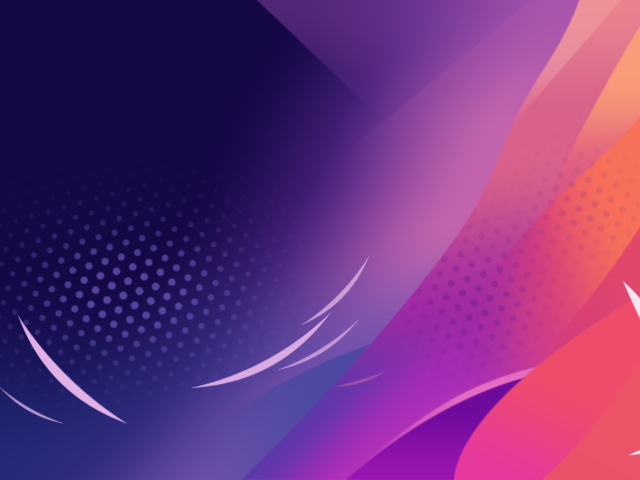
Reproduce this background procedurally as a Shadertoy shader.

```glsl
// Flowing sheets of navy, violet, pink and orange with halftone dots and slim arcs.
// Each sheet is the area on one side of a simple curve, painted back to front
// with smooth gradients; dots are a rotated staggered grid, arcs are thin parabolas.

#define NAVY    vec3(0.08, 0.03, 0.27)
#define BLUE    vec3(0.13, 0.16, 0.47)
#define VIOLET  vec3(0.32, 0.15, 0.53)
#define ORCHID  vec3(0.76, 0.39, 0.68)
#define MAGENTA vec3(0.62, 0.16, 0.64)
#define ROSE    vec3(0.87, 0.27, 0.46)
#define ORANGE  vec3(0.97, 0.44, 0.35)
#define PEACH   vec3(0.99, 0.64, 0.46)
#define PALE    vec3(0.88, 0.69, 0.90)
#define DOT_STEP  0.035
#define DOT_SIZE  0.0078
#define DOT_ANGLE 0.27

// Antialiased coverage of the area where d > 0
float fill(float d) {
    float w = max(fwidth(d), 1e-5);
    return smoothstep(-w, w, d);
}

// Soft elliptical falloff around a centre
float blob(vec2 p, vec2 centre, vec2 radius) {
    vec2 q = (p - centre) / radius;
    return exp(-dot(q, q));
}

// Staggered grid of round dots, scaled by size
float halftone(vec2 p, float size) {
    float c = cos(DOT_ANGLE), s = sin(DOT_ANGLE);
    vec2 g = mat2(c, -s, s, c) * p / vec2(DOT_STEP, DOT_STEP * 0.75);
    g.x += 0.5 * mod(floor(g.y), 2.0);
    vec2 cell = (fract(g) - 0.5) * vec2(DOT_STEP, DOT_STEP * 0.75);
    float aa = 1.2 / iResolution.y, r = DOT_SIZE * size;
    return 1.0 - smoothstep(r - aa, r + aa, length(cell));
}

// Tapered arc from a to b, bowed sideways, widest in the middle
float arc(vec2 p, vec2 a, vec2 b, float bow, float halfWidth) {
    vec2 dir = normalize(b - a), q = p - a;
    float u = dot(q, dir) / length(b - a);
    float v = dot(q, vec2(-dir.y, dir.x));
    float hump = 4.0 * u * (1.0 - u), aa = 1.0 / iResolution.y;
    float d = abs(v - bow * hump) - halfWidth * hump;
    return (1.0 - smoothstep(-aa, aa, d)) * step(0.0, hump);
}

// Dark left field, its pink glow and the faint folds
vec3 leftField(vec2 p, float d) {
    vec3 col = mix(BLUE, NAVY, smoothstep(0.0, 0.45, p.y));
    vec3 haze = mix(vec3(0.20, 0.17, 0.50), VIOLET, smoothstep(0.2, 0.6, p.y));
    vec3 glow = mix(vec3(0.45, 0.32, 0.68), ORCHID, smoothstep(0.25, 0.55, p.y));
    col = mix(col, haze, smoothstep(-0.62, -0.22, d));
    col = mix(col, glow, smoothstep(-0.38, -0.02, d));

    float beam = fill(p.x - 0.535 - 1.05 * (1.0 - p.y)) * smoothstep(0.72, 1.0, p.y);
    col = mix(col, vec3(0.55, 0.27, 0.66), 0.5 * beam);
    float fold = 0.74 + 0.82 * (p.x - 0.79) - p.y;
    col = mix(col, ORCHID, 0.16 * fill(fold) * exp(-max(fold, 0.0) * 8.0)
              * smoothstep(0.68, 0.9, p.x));

    float swoosh = 0.08 + 0.75 * (p.x - 0.4) - 0.55 * (p.x - 0.4) * (p.x - 0.4) - p.y;
    col = mix(col, vec3(0.22, 0.27, 0.60), 0.65 * fill(swoosh) * smoothstep(0.35, 0.7, p.x));

    float density = blob(p, vec2(0.27, 0.39), vec2(0.24, 0.15));
    float dots = halftone(p, 0.55 + 0.5 * density);
    return mix(col, vec3(0.42, 0.33, 0.72), dots * min(0.9 * density, 0.75));
}

// Overlapping warm sheets to the right of the main edge
vec3 rightSheets(vec2 p, float d) {
    vec3 low = mix(vec3(0.36, 0.22, 0.66), vec3(0.62, 0.17, 0.72), smoothstep(0.0, 0.2, d));
    vec3 col = mix(low, MAGENTA, smoothstep(0.15, 0.38, p.y));
    col = mix(col, vec3(0.85, 0.38, 0.54), smoothstep(0.33, 0.68, p.y));

    // Pale top corner, then the peach sheet
    float pale = p.y - 0.748 - 1.16 * (p.x - 1.076);
    col = mix(col, vec3(0.91, 0.58, 0.68), 0.75 * fill(pale) * smoothstep(0.7, 0.9, p.y));
    col = mix(col, vec3(0.95, 0.60, 0.57), 0.6 * smoothstep(0.75, 1.0, p.y));
    float t = p.y - 0.557;
    float peach = p.x - 1.128 - 0.45 * t - 0.2 * t * t;
    col = mix(col, mix(ROSE, PEACH, smoothstep(0.55, 0.85, p.y)),
              fill(peach) * smoothstep(0.5, 0.78, p.y) * 0.85);

    // Orange band and the deeper rose band below it
    float band = 0.37 + 1.1 * (p.x - 0.972) + 0.012 * sin((p.x - 1.0) * 14.0) - p.y;
    vec3 warm = mix(MAGENTA, ROSE, smoothstep(0.95, 1.2, p.x));
    warm = mix(warm, ORANGE, smoothstep(1.1, 1.32, p.x + 0.3 * (p.y - 0.5)));
    col = mix(col, warm, fill(band) * smoothstep(0.93, 1.1, p.x));
    t = p.x - 1.068;
    float deep = 0.21 + 0.85 * t + 1.3 * t * t - p.y;
    col = mix(col, vec3(0.86, 0.24, 0.43), 0.8 * fill(deep) * smoothstep(1.05, 1.2, p.x));

    float density = blob(p, vec2(0.98, 0.37), vec2(0.12, 0.13))
                  + 0.35 * blob(p, vec2(1.22, 0.57), vec2(0.12, 0.1));
    col = mix(col, vec3(0.45, 0.10, 0.56), halftone(p, 0.9) * density * 0.5);

    // Purple petal with a shining ribbon along its rim
    t = p.x - 0.72;
    float petal = 0.87 * t - 0.8 * t * t - p.y;
    float sheen = smoothstep(0.68, 1.0, p.x);
    col = mix(col, vec3(0.76, 0.22, 0.72), 0.6 * exp(-abs(petal) * 18.0));
    col = mix(col, vec3(0.90, 0.42, 0.76), sheen * fill(petal + 0.016 * sheen));
    vec3 plum = mix(vec3(0.60, 0.08, 0.69), vec3(0.43, 0.04, 0.61), smoothstep(0.0, 0.16, p.y));
    col = mix(col, plum, fill(petal));

    // Rose petals in the lower corner
    float rose = 0.68 * pow(max(p.x - 0.946, 0.0), 0.6) - p.y;
    vec3 skin = mix(vec3(0.90, 0.22, 0.62), vec3(0.93, 0.30, 0.42),
                    smoothstep(0.0, 0.3, p.y + 0.5 * (p.x - 1.0)));
    col = mix(col, skin, fill(rose));
    t = p.x - 1.128;
    float corner = 0.85 * t + 1.8 * t * t - p.y;
    return mix(col, vec3(0.92, 0.33, 0.40), fill(corner) * step(0.0, t) * 0.9);
}

void mainImage(out vec4 fragColor, in vec2 fragCoord) {
    vec2 p = fragCoord / iResolution.xy * vec2(4.0 / 3.0, 1.0);
    float rise = (p.y - 0.77) / 0.15;
    float edge = 0.503 + p.y * (1.009 - p.y * (0.182 + 0.12 * p.y)) - 0.035 * exp(-rise * rise);
    float d = p.x - edge;
    vec3 col = mix(leftField(p, d), rightSheets(p, d), fill(d));

    // Slim pale arcs
    float arcs = arc(p, vec2(0.038, 0.342), vec2(0.264, 0.118), -0.027, 0.010);
    arcs = max(arcs, 0.8 * arc(p, vec2(0.0, 0.193), vec2(0.132, 0.118), -0.010, 0.003));
    arcs = max(arcs, 0.95 * arc(p, vec2(0.399, 0.192), vec2(0.689, 0.349), -0.031, 0.008));
    arcs = max(arcs, 0.8 * arc(p, vec2(0.628, 0.323), vec2(0.769, 0.467), -0.016, 0.005));
    arcs = max(arcs, 0.75 * arc(p, vec2(0.578, 0.229), vec2(0.747, 0.334), -0.014, 0.004));
    col = mix(col, PALE, arcs);
    col = mix(col, ORCHID, 0.6 * arc(p, vec2(0.70, 0.195), vec2(0.80, 0.224), -0.004, 0.003));
    float white = arc(p, vec2(1.298, 0.414), vec2(1.40, 0.20), 0.012, 0.014);
    white = max(white, arc(p, vec2(1.310, 0.052), vec2(1.40, 0.085), -0.003, 0.005));
    fragColor = vec4(mix(col, vec3(0.97, 0.90, 0.95), white), 1.0);
}
```
